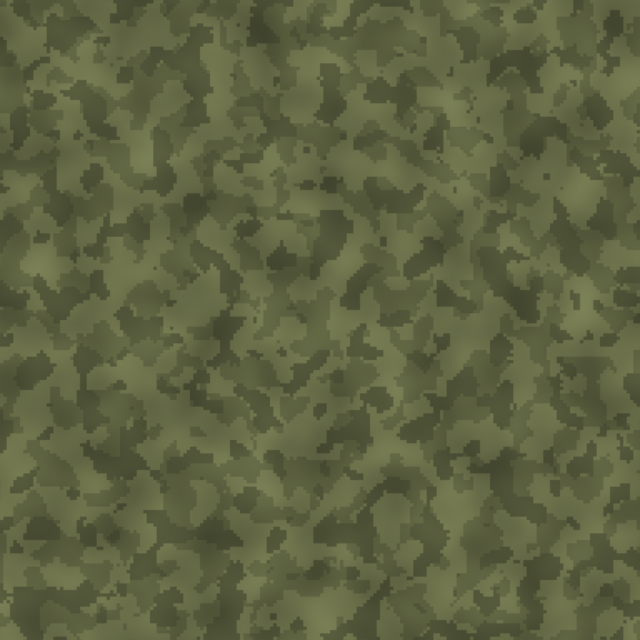
Give the GLSL for this pattern, as a three.js fragment shader.

```glsl
// Draws olive camouflage: stair-edged dark and mid patches on a light ground, with soft mottled shading.
varying vec2 vUv;

const vec3 LIGHT_OLIVE = vec3(0.415, 0.434, 0.289);
const vec3 MID_OLIVE = vec3(0.352, 0.370, 0.244);
const vec3 DARK_OLIVE = vec3(0.306, 0.322, 0.214);

const float GRID_CELLS = 192.0;     // stair steps across the canvas
const float STEP_SOFTNESS = 0.28;   // half width of the blend between cells
const float PATCH_SCALE = 19.0;     // patch noise periods across the canvas
const float SHADE_SCALE = 10.0;     // shading noise periods across the canvas
const float SHADE_STRENGTH = 0.26;
const float DARK_LEVEL = 0.165;     // a higher level gives fewer patches
const float MID_LEVEL = 0.075;
const float EDGE_JITTER = 0.07;     // raggedness of the patch outlines
const float DETAIL_GAIN = 0.42;
const vec2 DARK_OFFSET = vec2(13.7, 41.3);
const vec2 MID_OFFSET = vec2(71.2, 8.6);
const vec2 SHADE_OFFSET = vec2(29.4, 57.8);

float hash(vec2 p) {
  vec3 q = fract(vec3(p.xyx) * 0.1031);
  q += dot(q, q.yzx + 33.33);
  return fract((q.x + q.y) * q.z);
}

// Dot product of a random unit gradient with the offset from its lattice point
float cornerSlope(vec2 lattice, vec2 offset) {
  float angle = 6.2832 * hash(lattice);
  return dot(vec2(cos(angle), sin(angle)), offset);
}

float gradientNoise(vec2 p) {
  vec2 i = floor(p);
  vec2 f = fract(p);
  vec2 w = f * f * f * (f * (f * 6.0 - 15.0) + 10.0);
  float low = mix(cornerSlope(i, f),
                  cornerSlope(i + vec2(1.0, 0.0), f - vec2(1.0, 0.0)), w.x);
  float high = mix(cornerSlope(i + vec2(0.0, 1.0), f - vec2(0.0, 1.0)),
                   cornerSlope(i + 1.0, f - 1.0), w.x);
  return mix(low, high, w.y);
}

// Two octaves, the finer one rotated to hide the lattice
float layeredNoise(vec2 p) {
  vec2 turned = mat2(1.68, 1.26, -1.26, 1.68) * p + 17.3;
  return gradientNoise(p) + DETAIL_GAIN * gradientNoise(turned);
}

// Flat camouflage colour of one grid cell
vec3 cellColor(vec2 cell) {
  vec2 p = (cell + 0.5) / GRID_CELLS * PATCH_SCALE;
  float jitter = EDGE_JITTER * (hash(cell + 211.0) - 0.5);
  float darkField = layeredNoise(p + DARK_OFFSET) + jitter;
  float midField = layeredNoise(p + MID_OFFSET) - jitter;
  vec3 color = mix(LIGHT_OLIVE, MID_OLIVE, step(MID_LEVEL, midField));
  return mix(color, DARK_OLIVE, step(DARK_LEVEL, darkField));
}

void main() {
  // Blend the four nearest cells so that the steps have soft edges
  vec2 grid = vUv * GRID_CELLS - 0.5;
  vec2 cell = floor(grid);
  vec2 blend = smoothstep(0.5 - STEP_SOFTNESS, 0.5 + STEP_SOFTNESS, fract(grid));
  vec3 lower = mix(cellColor(cell), cellColor(cell + vec2(1.0, 0.0)), blend.x);
  vec3 upper = mix(cellColor(cell + vec2(0.0, 1.0)), cellColor(cell + 1.0), blend.x);
  vec3 color = mix(lower, upper, blend.y);

  // Smooth mottling over all patches
  float shade = layeredNoise(vUv * SHADE_SCALE + SHADE_OFFSET);
  gl_FragColor = vec4(color * (1.0 + SHADE_STRENGTH * shade), 1.0);
}
```
